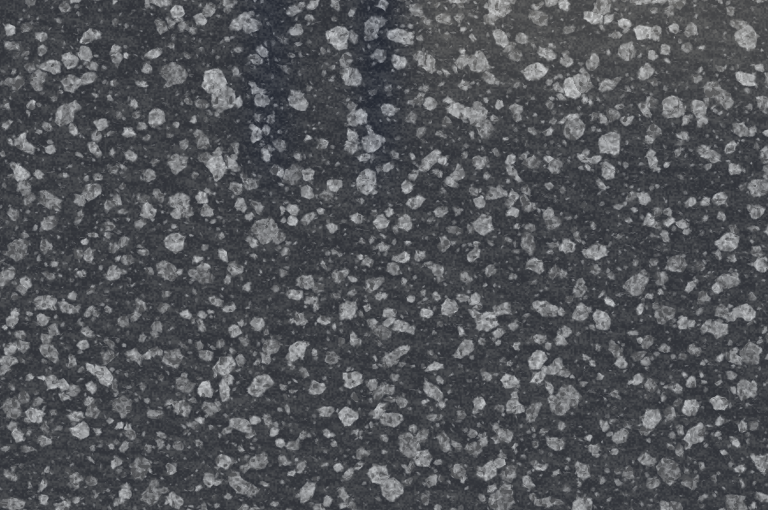
Reproduce this texture procedurally as a Shadertoy shader.

```glsl
// Polished dark porphyry: pale angular crystals scattered in a charcoal matrix.

const vec3 MATRIX_DARK = vec3(0.195, 0.205, 0.228);
const vec3 MATRIX_LIGHT = vec3(0.305, 0.313, 0.325);
const vec3 CRYSTAL_DARK = vec3(0.33, 0.335, 0.345);
const vec3 CRYSTAL_LIGHT = vec3(0.80, 0.81, 0.82);
const vec3 HAZE = vec3(0.085, 0.078, 0.062);
const vec3 SHADE = vec3(0.045, 0.038, 0.022);

// Cell size, smallest radius, largest radius, share of filled cells.
const vec4 LARGE = vec4(0.054, 0.014, 0.029, 0.64);
const vec4 MEDIUM = vec4(0.034, 0.007, 0.016, 0.62);
const vec4 SMALL = vec4(0.016, 0.0022, 0.0060, 0.52);
const float EDGE_SOFTNESS = 0.0021;
const float EDGE_ROUGHNESS = 0.0075;
const int FACETS = 6;
const float TAU = 6.28319;

float hash(vec2 p) {
    vec3 q = fract(vec3(p.xyx) * 0.1031);
    q += dot(q, q.yzx + 33.33);
    return fract((q.x + q.y) * q.z);
}

vec2 hash2(vec2 p) {
    return vec2(hash(p + 17.3), hash(p + 91.7));
}

float noise(vec2 p) {
    vec2 i = floor(p), f = fract(p);
    f = f * f * (3.0 - 2.0 * f);
    return mix(mix(hash(i), hash(i + vec2(1, 0)), f.x),
               mix(hash(i + vec2(0, 1)), hash(i + vec2(1, 1)), f.x), f.y);
}

float fbm(vec2 p) {
    float sum = 0.0, amp = 0.5;
    for (int i = 0; i < 4; i++) {
        sum += amp * noise(p);
        p = mat2(1.6, 1.2, -1.2, 1.6) * p + 7.1;
        amp *= 0.5;
    }
    return sum / 0.9375;
}

mat2 rotate(float a) {
    return mat2(cos(a), -sin(a), sin(a), cos(a));
}

// Signed distance to a stretched polygon with uneven facets.
float crystal(vec2 p, float radius, float aspect, vec2 seed) {
    vec2 q = p / vec2(radius, radius * aspect);
    float d = length(q) - 1.0;
    for (int k = 0; k < FACETS; k++) {
        float fk = float(k);
        float a = (fk + 0.6 * hash(seed + fk * 5.3)) * TAU / float(FACETS);
        float reach = mix(0.68, 1.0, hash(seed + fk * 3.7 + 40.0));
        d = max(d, dot(q, vec2(cos(a), sin(a))) - reach);
    }
    return d * radius * aspect;
}

// Nearest crystal of one size class: x = distance, y = brightness.
vec2 scatter(vec2 p, vec4 kind, float offset) {
    vec2 base = floor(p / kind.x);
    vec2 best = vec2(1.0, 0.0);
    for (int j = -1; j <= 1; j++)
    for (int i = -1; i <= 1; i++) {
        vec2 cell = base + vec2(i, j);
        vec2 seed = cell + offset;
        if (hash(seed) > kind.w) continue;
        vec2 r = hash2(seed + 5.0);
        vec2 s = hash2(seed + 211.0);
        vec2 center = (cell + 0.08 + 0.84 * hash2(seed + 131.0)) * kind.x;
        float radius = mix(kind.y, kind.z, r.x * r.x);
        float aspect = mix(0.52, 0.98, r.y);
        float angle = (s.x - 0.44) * 2.5;
        float d = crystal(rotate(-angle) * (p - center), radius, aspect, seed);
        if (d < best.x) best = vec2(d, s.y);
    }
    return best;
}

void addCrystals(inout vec3 color, vec2 p, vec4 kind, float offset, float opacity, float soft) {
    vec2 grain = scatter(p, kind, offset);
    float cover = 1.0 - smoothstep(-soft, soft, grain.x);
    float mottle = 0.6 * noise(p * 150.0 + offset) + 0.4 * noise(p * 330.0);
    float pits = smoothstep(0.68, 0.86, noise(p * 115.0 + offset + 30.0));
    float tone = 0.12 + 0.42 * grain.y + 0.95 * (mottle - 0.38) - 0.35 * pits;
    vec3 mineral = mix(CRYSTAL_DARK, CRYSTAL_LIGHT, clamp(tone, 0.0, 1.0));
    color = mix(color, mineral, cover * opacity);
}

void mainImage(out vec4 fragColor, in vec2 fragCoord) {
    vec2 p = fragCoord / iResolution.y;
    vec2 uv = fragCoord / iResolution.xy;
    float soft = max(EDGE_SOFTNESS, 0.7 / iResolution.y);

    // Fine matrix with faint, nearly horizontal flow.
    vec2 flow = rotate(-0.12) * p;
    float streak = fbm(flow * vec2(28.0, 95.0));
    float dust = noise(p * 290.0);
    float grit = 0.55 * streak + 0.45 * dust;
    vec3 color = mix(MATRIX_DARK, MATRIX_LIGHT, smoothstep(0.22, 0.88, grit));
    float fleck = smoothstep(0.70, 0.88, fbm(flow * vec2(75.0, 160.0) + 60.0));
    color = mix(color, CRYSTAL_DARK * 1.3, 0.6 * fleck);

    // Crystals with ragged outlines, smallest at the bottom.
    vec2 wobble = vec2(fbm(p * 75.0), fbm(p * 75.0 + 50.0)) - 0.5;
    vec2 ragged = p + EDGE_ROUGHNESS * wobble;
    addCrystals(color, ragged, SMALL, 700.0, 0.72, soft);
    addCrystals(color, ragged, MEDIUM, 300.0, 0.92, soft);
    addCrystals(color, ragged, LARGE, 100.0, 0.97, soft);

    // Soft reflections on the polished face.
    float haze = smoothstep(0.50, 0.58, uv.x) * smoothstep(0.66, 0.98, uv.y);
    float bands = exp(-pow((uv.x - 0.35) / 0.035, 2.0)) + exp(-pow((uv.x - 0.49) / 0.03, 2.0));
    color += HAZE * haze * (1.0 - 0.6 * color);
    color -= SHADE * bands * smoothstep(0.55, 0.75, uv.y);

    fragColor = vec4(clamp(color, 0.0, 1.0), 1.0);
}
```
